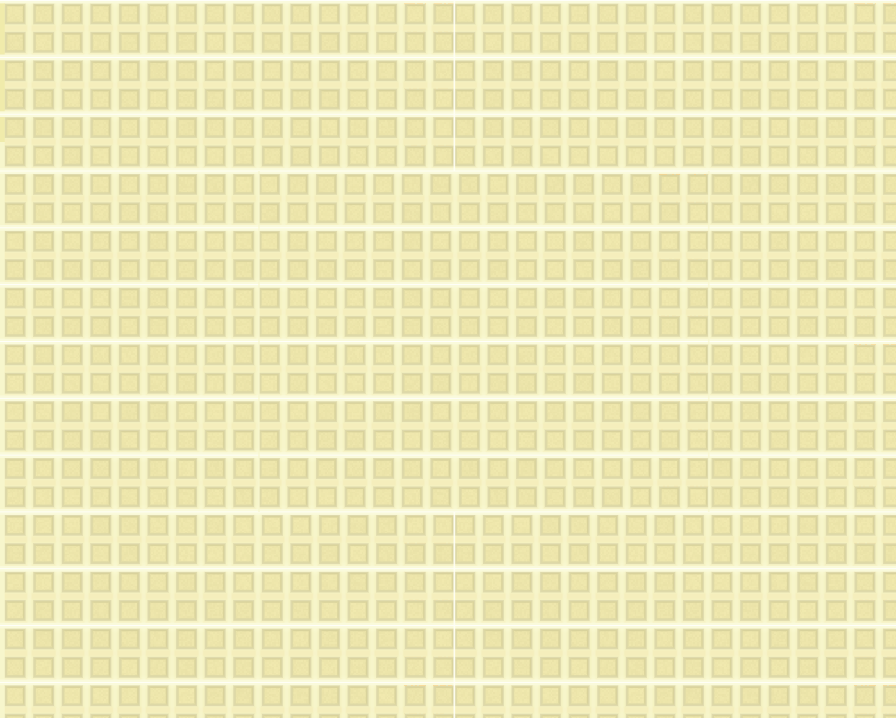
A WebGL 1 fragment shader for this pattern:

```glsl
precision highp float;

uniform vec2 u_resolution;

float hash(vec2 p) {
  vec3 q = fract(vec3(p.xyx) * 0.1031);
  q += dot(q, q.yzx + 33.33);
  return fract((q.x + q.y) * q.z);
}

// Antialiased coverage of the region where the distance is negative.
float fill(float dist, float blur) {
  return 1.0 - smoothstep(-blur, blur, dist);
}

float boxDistance(vec2 p, vec2 halfSize) {
  vec2 d = abs(p) - halfSize;
  return max(d.x, d.y);
}

void main() {
  // One unit is one grid cell; y runs downwards.
  vec2 p = vec2(gl_FragCoord.x, u_resolution.y - gl_FragCoord.y);
  p *= vec2(31.35, 31.54) / u_resolution.x;
  float blur = 0.6 * 31.35 / u_resolution.x;

  // A shifted sheet lies over the seam between the two base sheets.
  float sheetWidth = 15.735;
  float patchDistance = boxDistance(p - vec2(16.93, 12.02), vec2(7.868, 6.0));
  bool onPatch = patchDistance < 0.0;
  float sheetStart = onPatch ? 9.06 : 0.163;
  vec2 grid = vec2(mod(p.x - sheetStart, sheetWidth) + 0.135, p.y + 0.01);
  vec2 id = floor(grid);
  vec2 cell = fract(grid) - 0.5;

  // Cream gutters: brighter columns, warmer rows, a pale stud at crossings.
  vec2 gutter = 0.5 - abs(cell);
  float line = abs(mod(p.y + 0.98, 2.0) - 1.0);
  vec3 color = vec3(0.96, 0.95, 0.76);
  color = mix(color, vec3(0.96, 0.93, 0.73), 0.8 * fill(gutter.y - 0.1, 0.05));
  color = mix(color, vec3(0.97, 0.965, 0.80), 0.8 * fill(gutter.x - 0.07, 0.05));
  float stud = fill(max(gutter.x, gutter.y) - 0.06, blur);
  color = mix(color, vec3(0.97, 0.95, 0.79), 0.6 * stud);
  color += vec3(0.012, 0.016, 0.04) * fill(line - 0.15, 0.15);

  // Soft framed squares with a fine grain, darker along the top and right.
  float square = boxDistance(cell, vec2(0.366));
  float grain = hash(floor(grid * 16.0)) - 0.5;
  float topRight = smoothstep(-0.1, 0.1, cell.x - cell.y);
  vec3 frame = mix(vec3(0.87, 0.85, 0.65), vec3(0.85, 0.825, 0.61), topRight);
  vec3 face = vec3(0.93, 0.90, 0.67) + 0.02 * grain;
  face += 0.012 * (hash(id + 7.0) - 0.5);
  color = mix(color, vec3(0.87, 0.85, 0.67), fill(square, blur * 1.3));
  color = mix(color, frame, fill(square + 0.045, blur));
  color = mix(color, face, fill(square + 0.095, blur * 1.4));

  // Orange speckle on the upper edges of the last two columns.
  float topEdge = fill(abs(cell.y + 0.37) - 0.03, blur);
  float lastColumns = step(13.5, id.x) * step(abs(cell.x), 0.38);
  float firstRow = onPatch ? step(abs(id.y - 6.0), 0.5) : step(mod(id.y, 12.0), 0.5);
  float speckle = step(0.4, hash(floor(grid * 14.0) + 31.0));
  float stain = topEdge * lastColumns * speckle * mix(0.12, 0.75, firstRow);
  color = mix(color, vec3(0.99, 0.82, 0.52), stain);

  // Bare strip on the left margin, yellower near the top.
  vec3 margin = mix(vec3(0.97, 0.965, 0.80), vec3(0.94, 0.92, 0.67), step(p.y, 5.0));
  color = mix(color, margin, fill(p.x - 0.163, blur));

  // White line after every second row, with pale flanks.
  color = mix(color, vec3(0.98, 0.98, 0.86), fill(line - 0.1, blur));
  color = mix(color, vec3(1.0), 0.9 * fill(line - 0.015, blur));

  // Sheet seams: white between the base sheets, faint beside the patch.
  float seam = fill(abs(p.x - 15.898) - 0.03, blur) * (onPatch ? 0.0 : 1.0);
  float patchSide = fill(abs(abs(p.x - 16.93) - 7.868) - 0.03, blur);
  patchSide *= step(abs(p.y - 12.02), 6.0);
  color = mix(color, vec3(1.0, 1.0, 0.96), 0.9 * seam);
  color = mix(color, vec3(0.97, 0.965, 0.81), 0.7 * patchSide);

  gl_FragColor = vec4(min(color, 1.0), 1.0);
}
```
